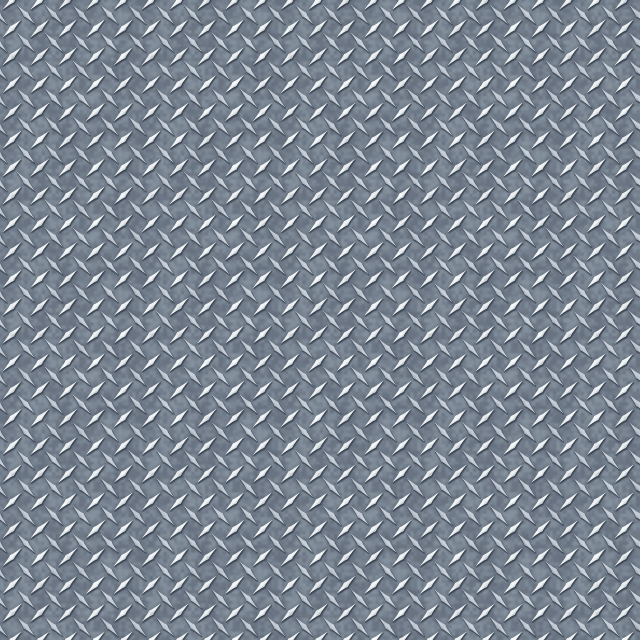
Write a Shadertoy shader that draws this texture.

```glsl
const float REPEATS = 23.0;                   // tread cells across the canvas
const float WEAR_PERIOD = 5.0;                // cells before the wear repeats
const vec2 LATTICE_SHIFT = vec2(0.43, 0.98);  // centre of the first bright bar

const vec3 STEEL_DARK = vec3(0.405, 0.445, 0.505);
const vec3 STEEL_LIGHT = vec3(0.525, 0.57, 0.62);
const vec3 SHADOW = vec3(0.20, 0.24, 0.29);
const vec3 BRIGHT_FACE = vec3(0.94, 0.95, 0.955);
const vec3 BRIGHT_EDGE = vec3(0.79, 0.82, 0.85);
const vec3 DULL_FACE = vec3(0.77, 0.80, 0.84);
const vec3 DULL_EDGE = vec3(0.66, 0.695, 0.74);

float hash(vec2 p) {
    vec3 q = fract(p.xyx * vec3(0.1031, 0.1030, 0.0973));
    q += dot(q, q.yzx + 33.33);
    return fract((q.x + q.y) * q.z);
}

// Value noise that wraps after a whole number of lattice steps
float wrappedNoise(vec2 p, float period) {
    vec2 i = floor(p), f = fract(p);
    f = f * f * (3.0 - 2.0 * f);
    float a = hash(mod(i, period));
    float b = hash(mod(i + vec2(1, 0), period));
    float c = hash(mod(i + vec2(0, 1), period));
    float d = hash(mod(i + vec2(1, 1), period));
    return mix(mix(a, b, f.x), mix(c, d, f.x), f.y);
}

// Mostly fine grain, with only faint large blotches
float wearNoise(vec2 p) {
    float sum = 0.0, total = 0.0, weight = 0.15, frequency = 2.0;
    for (int octave = 0; octave < 3; octave++) {
        sum += weight * wrappedNoise(p * frequency, WEAR_PERIOD * frequency);
        total += weight;
        weight *= 1.35;
        frequency *= 2.0;
    }
    return sum / total;
}

// Pointed bar with a slight knob in the middle; q.x runs along the bar
float barDistance(vec2 q, float halfLength, float halfWidth) {
    float t = abs(q.x) / halfLength;
    float width = halfWidth * (1.0 - t) + 0.016 * exp(-30.0 * t * t);
    if (t > 1.0) width = halfLength - abs(q.x);
    return abs(q.y) - width;
}

vec2 toBarFrame(vec2 p, float angle) {
    vec2 axis = vec2(cos(angle), sin(angle));
    return vec2(dot(p, axis), dot(p, vec2(-axis.y, axis.x)));
}

// One lattice of raised bars, each with its cast shadow
vec3 addBars(vec3 base, vec2 p, float angle, vec3 face, vec3 edge,
             float wear, float seed, float pixel) {
    vec2 cell = mod(floor(p + 0.5), WEAR_PERIOD) + seed;
    vec2 local = fract(p + 0.5) - 0.5;
    float halfLength = 0.445 + 0.02 * (hash(cell) - 0.5);
    float halfWidth = 0.082 + 0.008 * (hash(cell + 17.0) - 0.5);
    vec2 q = toBarFrame(local, angle);
    vec2 shadowPoint = toBarFrame(local - vec2(0.02, -0.045), angle);
    float d = barDistance(q, halfLength, halfWidth);

    // Faint dark surround and a tighter shadow below the bar
    float shadowDistance = barDistance(shadowPoint, halfLength, halfWidth);
    float surround = 0.13 * (1.0 - smoothstep(0.0, 0.17, d));
    float shade = 1.0 - smoothstep(-0.035, 0.07, shadowDistance);
    vec3 color = mix(base, SHADOW, max(surround, 0.93 * shade));

    // Lit face, darker lower flank and worn tone
    float lit = smoothstep(-0.07, -0.005, q.y + 0.03 * (wear - 0.5));
    vec3 metal = mix(edge, face, lit);
    metal *= 1.0 + 0.12 * (wear - 0.5) + 0.03 * (hash(cell + 41.0) - 0.5);
    float cover = 1.0 - smoothstep(-0.6 * pixel, 0.6 * pixel, d);
    return mix(color, metal, cover);
}

void mainImage(out vec4 fragColor, in vec2 fragCoord) {
    float pixel = REPEATS / iResolution.y;
    vec2 p = fragCoord * pixel - LATTICE_SHIFT;

    // Mottled plate
    float wear = wearNoise(p);
    vec3 color = mix(STEEL_DARK, STEEL_LIGHT, smoothstep(0.15, 0.85, wear));

    // Two interleaved lattices of crossing bars
    color = addBars(color, p - 0.5, radians(-47.0), DULL_FACE, DULL_EDGE,
                    wear, 60.0, pixel);
    color = addBars(color, p, radians(44.0), BRIGHT_FACE, BRIGHT_EDGE,
                    wear, 90.0, pixel);

    fragColor = vec4(clamp(color, 0.0, 1.0), 1.0);
}
```
